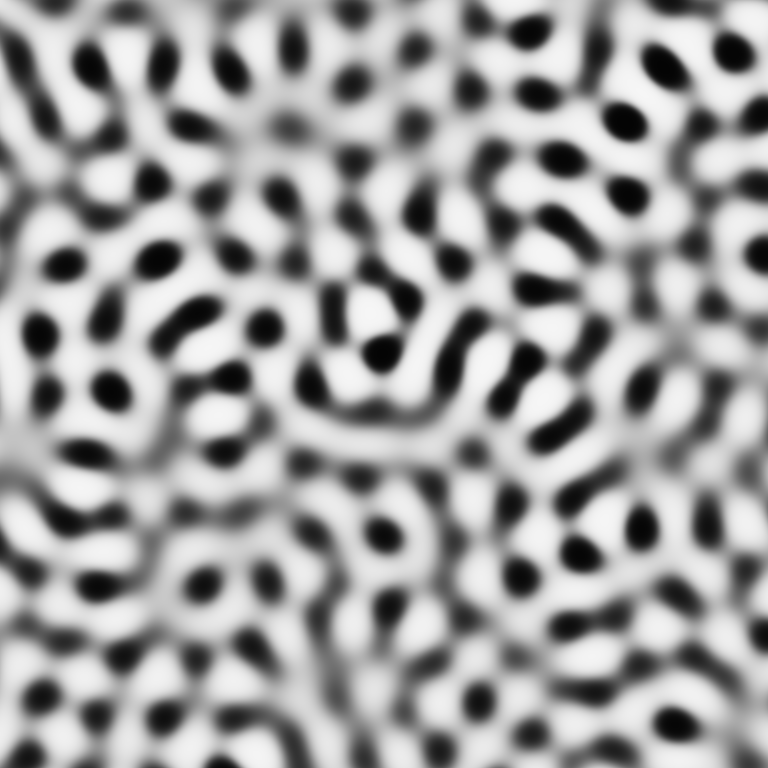
This pattern is drawn by a Shadertoy shader. Its source:

```glsl
// Soft dark spots and short worms on a pale ground, from layered sines of one scale.
#define WAVES 48          // number of plane waves
#define CYCLES 12.2       // mean wave cycles across the canvas
#define BANDWIDTH 0.2     // relative spread of the wave frequency
#define SPOTTINESS 0.35   // pinches worms into round spots
#define CONTRAST 1.62     // steepness of the tone curve
#define BRIGHTNESS 0.74   // shift of the tone curve towards light
#define BLACK 0.015
#define WHITE 0.97
#define SEED 3.7

const float PI = 3.14159;

float hash(float n) {
    return fract(sin(n * 12.9898 + SEED) * 4375.85);
}

// Isotropic band of waves with unit variance, sharpened by its curvature.
float spotField(vec2 p) {
    float height = 0.0;
    vec3 curvature = vec3(0.0); // second derivatives xx, yy, xy
    for (int i = 0; i < WAVES; i++) {
        float n = float(i);
        float angle = PI * (n + hash(n + 0.31)) / float(WAVES);
        float frequency = CYCLES * (1.0 + BANDWIDTH * (hash(n + 71.7) - 0.5));
        float phase = hash(n + 153.2);
        vec2 dir = vec2(cos(angle), sin(angle));
        float wave = cos(2.0 * PI * (frequency * dot(dir, p) + phase));
        height += wave;
        curvature -= wave * vec3(dir * dir, dir.x * dir.y);
    }
    float scale = sqrt(2.0 / float(WAVES));
    height *= scale;
    curvature *= scale;

    // Positive in round pits, negative on the necks between them.
    float roundness = curvature.x * curvature.y - curvature.z * curvature.z;
    return height - SPOTTINESS * roundness;
}

void mainImage(out vec4 fragColor, in vec2 fragCoord) {
    vec2 p = fragCoord / min(iResolution.x, iResolution.y);

    // Logistic tone curve gives soft edges and saturated ends.
    float tone = 1.0 / (1.0 + exp(-CONTRAST * spotField(p) - BRIGHTNESS));
    fragColor = vec4(vec3(mix(BLACK, WHITE, tone)), 1.0);
}
```
